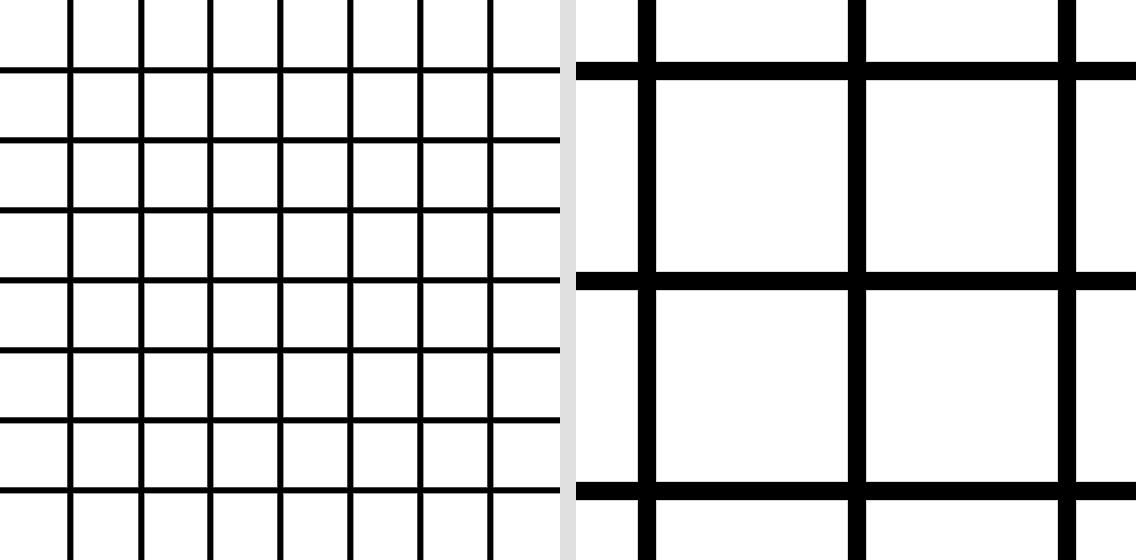
Left: the whole. Right: its middle third, enlarged.
Reproduce this pattern procedurally as a WebGL 2 fragment shader.

```glsl
#version 300 es
precision highp float;
// Draws a white square divided into 8 by 8 cells by plain black rules.
// Each rule is a distance band around the nearest inner cell boundary;
// the outer border stays open and one upright sits slightly to the right.

uniform vec2 u_resolution;
out vec4 fragColor;

const float CELLS = 8.0;
const float LINE_WIDTH = 0.0109;
const vec2 GRID_SHIFT = vec2(0.0006, -0.0006);
const float SHIFTED_UPRIGHT = 2.0;
const float UPRIGHT_SHIFT = 0.0018;
const vec3 PAPER = vec3(1.0);
const vec3 INK = vec3(0.0);

// Index of the nearest inner boundary, leaving out the canvas edges.
float nearestLine(float position, float cells) {
    return clamp(floor(position * cells + 0.5), 1.0, cells - 1.0);
}

// Coverage of a band of the given width, smoothed over one pixel.
float bandCoverage(float offset, float width, float pixel) {
    return clamp((0.5 * width - abs(offset)) / pixel + 0.5, 0.0, 1.0);
}

void main() {
    vec2 uv = gl_FragCoord.xy / u_resolution;
    vec2 pixel = 1.0 / u_resolution;
    vec2 gridPos = uv - GRID_SHIFT;

    // Uprights, including the one that is out of step
    float column = nearestLine(gridPos.x, CELLS);
    float nudge = column == SHIFTED_UPRIGHT ? UPRIGHT_SHIFT : 0.0;
    float upright = bandCoverage(gridPos.x - column / CELLS - nudge, LINE_WIDTH, pixel.x);

    // Evenly spaced level rules
    float row = nearestLine(gridPos.y, CELLS);
    float level = bandCoverage(gridPos.y - row / CELLS, LINE_WIDTH, pixel.y);

    fragColor = vec4(mix(PAPER, INK, max(upright, level)), 1.0);
}
```
